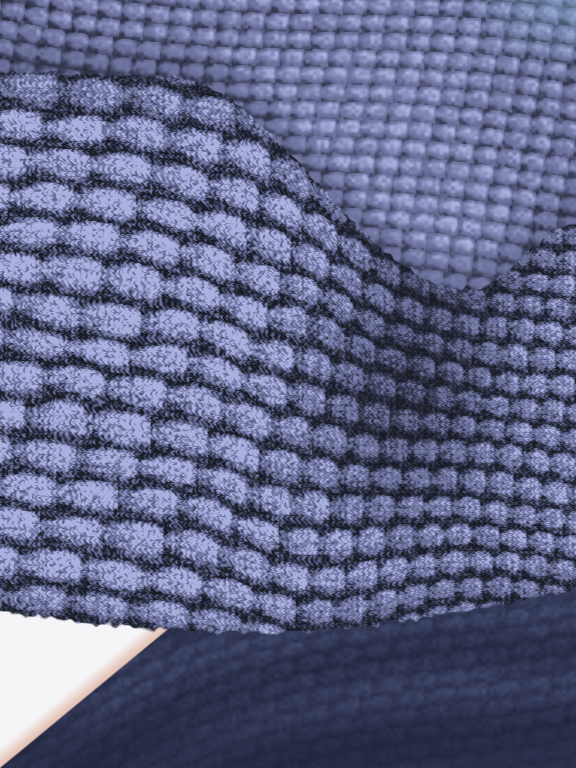
Give the GLSL for this texture, as a WebGL 1 fragment shader.

```glsl
precision highp float;
// Folded blue waffle knit: a large-celled front fold over finer and darker cloth.
uniform vec2 u_resolution;

const vec3 INK = vec3(0.10, 0.11, 0.15);
const vec3 NAVY = vec3(0.25, 0.27, 0.38);
const vec3 SLATE = vec3(0.43, 0.45, 0.62);
const vec3 LAVENDER = vec3(0.67, 0.70, 0.88);
const vec3 PALE = vec3(0.96, 0.96, 0.97);
const vec3 PEACH = vec3(0.90, 0.77, 0.72);

float hash(vec2 p) {
  return fract(sin(dot(p, vec2(127.1, 311.7))) * 43758.5453);
}

float noise(vec2 p) {
  vec2 i = floor(p), f = fract(p);
  f = f * f * (3.0 - 2.0 * f);
  return mix(mix(hash(i), hash(i + vec2(1.0, 0.0)), f.x),
             mix(hash(i + vec2(0.0, 1.0)), hash(i + vec2(1.0, 1.0)), f.x), f.y);
}

// Yarn colour for a brightness from 0 to 1
vec3 yarn(float t) {
  vec3 c = mix(INK, NAVY, smoothstep(0.0, 0.36, t));
  c = mix(c, SLATE, smoothstep(0.26, 0.54, t));
  return mix(c, LAVENDER, smoothstep(0.54, 1.0, t));
}

// Sideways V stitches
float stitch(vec2 p) {
  float lane = abs(fract(p.y) - 0.5);
  float slant = 0.5 + 0.5 * cos(6.2832 * (p.x + lane * 1.4));
  return slant * smoothstep(0.0, 0.2, lane);
}

// Scalloped ridge with rounded right ends; rows step sideways by skew
float waffle(vec2 g, float skew, float soft) {
  float row = floor(g.y);
  g.x += skew * row + 0.14 * (hash(vec2(row, 3.0)) - 0.5);
  vec2 id = vec2(floor(g.x), row);
  vec2 f = fract(g);
  float arc = max(f.x - 0.6, 0.0) / 0.4;
  float bulge = smoothstep(-0.1, 0.6, f.x) * sqrt(1.0 - arc * arc);
  float halfHeight = 0.17 + 0.22 * bulge + 0.05 * (hash(id) - 0.5);
  float ridge = 1.0 - smoothstep(-soft, soft, abs(f.y - 0.46) - halfHeight);
  float relief = 0.54 + 0.24 * bulge - 0.4 * (f.y - 0.4) + 0.1 * (hash(id + 9.0) - 0.5);
  float tip = smoothstep(0.68, 0.86, f.x) * (1.0 - smoothstep(0.88, 0.99, f.x));
  return mix(0.14 + 0.12 * f.x, relief + 0.14 * tip, ridge);
}

// Fold outline, measured downward from the top of the canvas
float foldTop(float x) {
  return 0.094 + 0.02 * x + 0.265 * smoothstep(0.3, 0.8, x)
         - 0.085 * smoothstep(0.82, 1.0, x);
}

float foldBottom(float x) {
  return 0.797 + 0.04 * sin(3.1416 * x) - 0.03 * x;
}

// Distant cloth with small cells
vec3 backCloth(vec2 p) {
  float sway = 0.07 * p.x + 0.012 * sin(5.0 * p.x + 4.0 * p.y);
  vec2 g = vec2(p.x * 24.0 + 2.0 * p.y, (p.y - sway) * 42.0);
  float t = 0.22 + 0.7 * waffle(g, 0.14, 0.24);
  t += 0.24 * (noise(p * vec2(150.0, 200.0)) - 0.5);
  t += 0.2 * (noise(p * vec2(3.0, 5.0)) - 0.5);
  float contact = smoothstep(0.0, 0.07, foldTop(p.x) - p.y);
  vec3 c = yarn(t * mix(0.7, 1.06, contact));
  float haze = smoothstep(0.75, 1.05, p.x) * (1.0 - smoothstep(0.0, 0.1, p.y));
  return mix(c, vec3(0.50, 0.68, 0.80), 0.5 * haze);
}

// Near cloth: cells crowd together to the right, rows slope down and level out
vec3 frontCloth(vec2 p) {
  float rim = p.y - foldTop(p.x);
  float hem = foldBottom(p.x) - p.y;
  float crowd = log(1.0 + exp((p.x - 0.53) / 0.09)) * 0.09;
  float drop = 0.09 * p.x + 0.05 * smoothstep(0.28, 0.72, p.x);
  float density = mix(21.0, 30.0, smoothstep(0.48, 0.88, p.x));
  float wobble = 0.3 * (noise(p * vec2(9.0, 12.0)) - 0.5);
  vec2 g = vec2(9.0 * p.x + 12.0 * crowd, (p.y - 0.42 - drop) * density + wobble);
  float t = waffle(g, 0.28, 0.13);
  float lively = 0.55 + 0.55 * t;
  float fray = 0.9 * noise(p * vec2(60.0, 80.0));
  t += 0.38 * lively * (stitch(vec2(p.x * 104.0 + fray, g.y * 5.0 + fray)) - 0.38);
  t += 0.64 * lively * (noise(p * vec2(190.0, 250.0)) - 0.5);
  vec2 hollow = (p - vec2(0.70 - 0.15 * (p.y - 0.45), 0.49)) / vec2(0.18, 0.22);
  float shade = 1.14 - 0.58 * exp(-dot(hollow, hollow));
  shade -= 0.18 * smoothstep(0.5, 0.9, p.x);
  shade *= 0.72 + 0.28 * smoothstep(0.0, 0.07, rim);
  shade *= 0.75 + 0.25 * smoothstep(0.0, 0.08, hem);
  return yarn(t * shade);
}

// Shadowed cloth with slanting folds
vec3 lowerCloth(vec2 p) {
  float slope = p.y + 0.28 * p.x + 0.05 * sin(4.0 * p.x);
  float folds = 0.5 + 0.5 * sin(slope * 62.0 + 3.0 * noise(p * vec2(4.0, 7.0)));
  float cells = waffle(vec2(p.x * 18.0, slope * 44.0), 0.3, 0.25);
  float t = 0.02 + 0.14 * folds + 0.2 * cells + 0.14 * noise(p * vec2(150.0, 200.0));
  t *= 1.0 - 0.45 * smoothstep(0.88, 1.0, p.y);
  return mix(yarn(t), vec3(0.15, 0.18, 0.31), 0.5);
}

void main() {
  vec2 p = gl_FragCoord.xy / u_resolution;
  p.y = 1.0 - p.y;
  float edge = 1.5 / u_resolution.y;
  float fuzz = 0.008 * (noise(p * vec2(90.0, 120.0)) - 0.5);

  // Lower cloth and the bright corner beside it
  float gap = 1.0 - 0.62 * p.x - p.y;
  vec3 corner = mix(PEACH, PALE, smoothstep(0.0, 0.03, gap));
  vec3 below = mix(lowerCloth(p), corner, smoothstep(-edge, edge, gap));

  // Layers from back to front
  float underTop = smoothstep(-edge, edge, p.y - foldTop(p.x) + fuzz);
  float underBottom = smoothstep(-edge, edge, p.y - foldBottom(p.x) + fuzz);
  vec3 color = mix(backCloth(p), frontCloth(p), underTop);
  gl_FragColor = vec4(mix(color, below, underBottom), 1.0);
}
```
